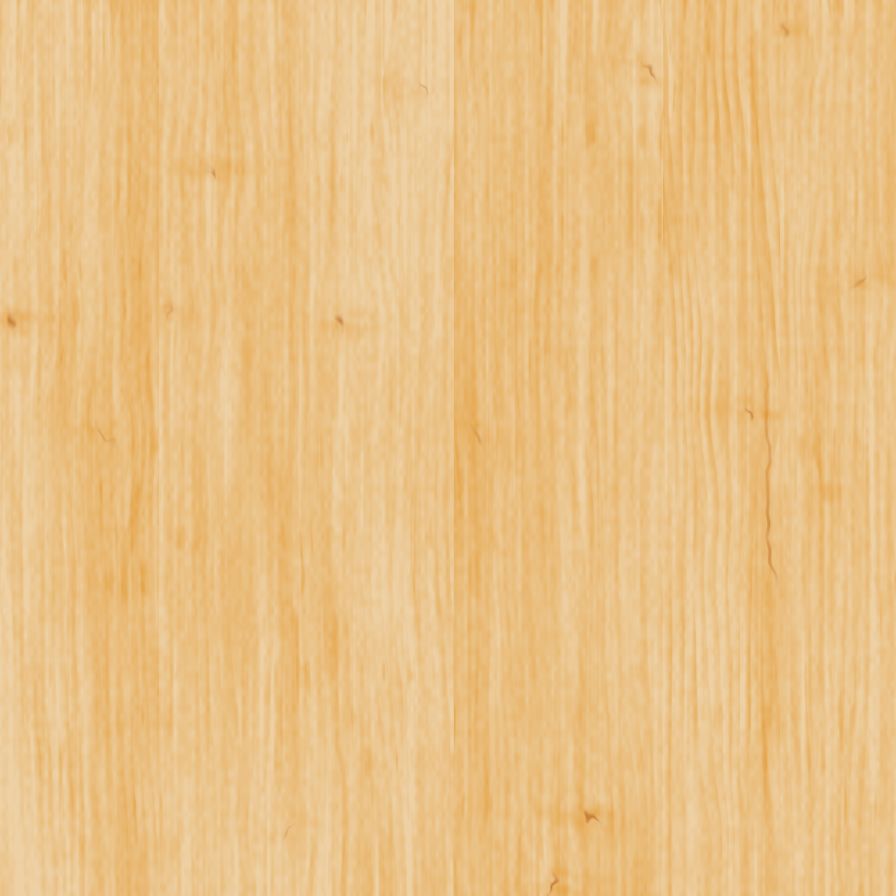
This texture is drawn by a Shadertoy shader. Its source:

```glsl
// Pale maple boards with vertical grain, wavy growth rings and small knots.

float hash(vec2 p) {
    return fract(sin(dot(p, vec2(127.1, 311.7))) * 43758.5453);
}

float noise(vec2 p) {
    vec2 i = floor(p), f = fract(p);
    f = f * f * (3.0 - 2.0 * f);
    return mix(mix(hash(i), hash(i + vec2(1, 0)), f.x),
               mix(hash(i + vec2(0, 1)), hash(i + vec2(1, 1)), f.x), f.y);
}

// Index of the board at a horizontal position
float boardAt(float x) {
    return step(0.177, x) + step(0.507, x) + step(0.74, x) + step(0.87, x);
}

void mainImage(out vec4 fragColor, in vec2 fragCoord) {
    vec2 p = fragCoord / iResolution.xy;
    float board = boardAt(p.x);

    // Knots: a ragged fleck, a smoky sideways wisp and a bend in the grain
    float fleck = 0.0, wisp = 0.0, bend = 0.0;
    vec2 wobble = vec2(noise(p * 110.0), noise(p * 110.0 + 31.0)) - 0.5;
    for (float i = 0.0; i < 14.0; i++) {
        vec2 knot = vec2((i + 0.2 + 0.6 * hash(vec2(i, 3.0))) / 14.0, hash(vec2(i, 8.0)));
        float strength = 0.3 + 0.7 * hash(vec2(i, 5.0));
        vec2 d = p - knot;
        float sameBoard = 1.0 - step(0.5, abs(board - boardAt(knot.x)));
        bend += d.x * exp(-dot(d, d) / 0.0025) * sameBoard;

        float lean = (hash(vec2(i, 6.0)) - 0.5) * 1.6;
        vec2 f = d + wobble * 0.012;
        f = vec2(f.x + lean * f.y, f.y) / vec2(0.0026, 0.007);
        fleck += strength * exp(-dot(f, f));

        vec2 w = vec2(d.x, d.y + lean * 0.25 * d.x + 0.012 * wobble.y) / vec2(0.045, 0.016);
        wisp += strength * sameBoard * exp(-dot(w, w));
    }

    // Grain coordinate, bowed slowly along each board
    float g = p.x - 0.35 * bend;
    g += 0.035 * (noise(vec2(p.x * 5.0 + board * 7.0, p.y * 2.2)) - 0.5);
    g += 0.005 * (noise(vec2(p.x * 20.0, p.y * 14.0)) - 0.5);

    // Soft colour bands, darkest beside the board joints
    float band = exp(-pow((p.x - 0.155) / 0.055, 2.0)) * (1.0 - step(0.177, p.x));
    band += 0.75 * exp(-(p.x - 0.507) / 0.035) * step(0.507, p.x);
    band += 0.6 * exp(-pow((p.x - 0.69) / 0.045, 2.0));
    band += 0.5 * exp(-pow((p.x - 0.855) / 0.015, 2.0));
    band *= 0.5 + noise(vec2(g * 18.0, p.y * 3.5 + 4.0));

    // Broad colour drift along and across the boards
    float tone = 0.27 + 0.34 * band;
    tone += 0.36 * (noise(vec2(g * 10.0 + board * 3.0, p.y * 2.2)) - 0.5);
    tone += 0.16 * (noise(p * vec2(14.0, 9.0) + 60.0) - 0.5);

    // Fibres from broad to hair thin, with a fine crosswise speckle
    tone += 0.26 * (noise(vec2(g * 55.0, p.y * 4.0)) - 0.5);
    tone += 0.42 * (noise(vec2(g * 150.0, p.y * 9.0)) - 0.5);
    tone += 0.42 * (noise(vec2(p.x * 250.0, p.y * 5.0)) - 0.5);
    tone += 0.34 * (noise(p * vec2(250.0, 110.0) + 17.0) - 0.5);

    // Growth rings, clearest in the fourth board
    float phase = fract(g * 72.0 + 2.0 * noise(vec2(g * 24.0, p.y * 3.0)));
    float ring = smoothstep(0.2, 0.85, phase) * (1.0 - smoothstep(0.85, 1.0, phase));
    float ringFade = noise(vec2(g * 30.0, p.y * 8.0 + 9.0));
    tone += (ring - 0.35) * ringFade * (abs(board - 3.0) < 0.5 ? 0.65 : 0.28);

    // Short dark pores, thin pale hairs and smoky figure
    float pores = smoothstep(0.72, 0.95, noise(vec2(g * 170.0, p.y * 20.0 + 50.0)));
    tone += 0.5 * pores * noise(p * vec2(12.0, 6.0));
    float hairs = smoothstep(0.75, 0.95, noise(vec2(p.x * 230.0 + 40.0, p.y * 4.0)));
    tone -= 0.2 * hairs;
    tone += 0.75 * wisp * noise(vec2(p.x * 30.0, p.y * 95.0 + p.x * 15.0));

    // Thin meandering crack near the last joint
    float crackX = 0.858 - 0.035 * (p.y - 0.5);
    crackX += 0.014 * (noise(vec2(p.y * 18.0, 2.0)) - 0.5) + 0.004 * noise(vec2(p.y * 70.0, 5.0));
    float crack = smoothstep(0.0028, 0.0006, abs(p.x - crackX));
    crack *= smoothstep(0.34, 0.38, p.y) * (1.0 - smoothstep(0.4, 0.66, p.y));
    crack *= 0.4 + 0.6 * noise(vec2(3.0, p.y * 60.0));

    vec3 color = mix(vec3(0.926, 0.80, 0.61), vec3(0.905, 0.68, 0.36), clamp(tone, -0.15, 1.25));
    color = mix(color, vec3(0.75, 0.44, 0.15), min(0.8 * fleck + 0.6 * crack, 0.85));
    fragColor = vec4(color, 1.0);
}
```
